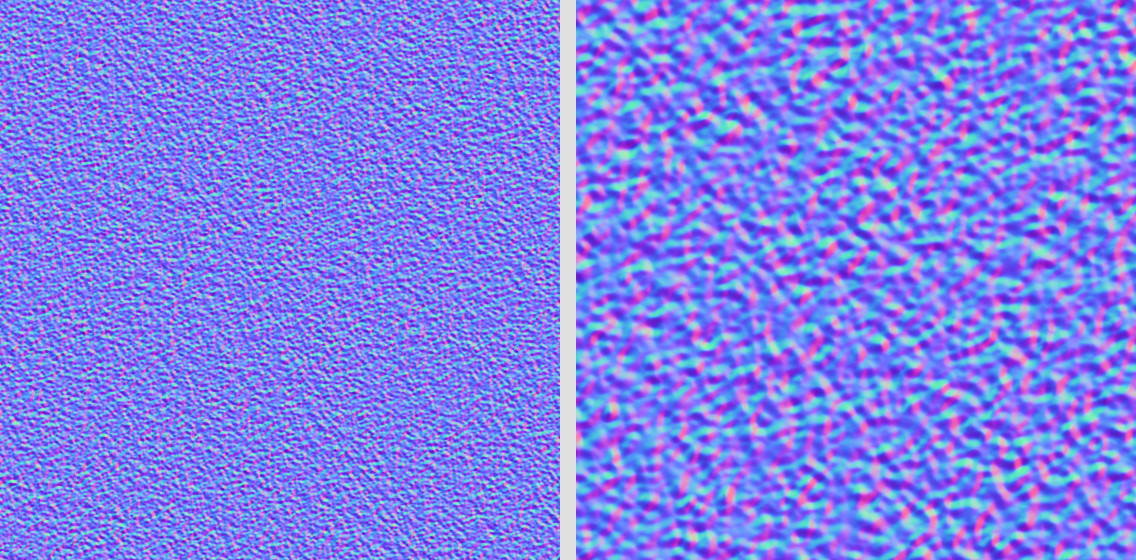
Left: the whole. Right: its middle third, enlarged.
This texture map is drawn by a Shadertoy shader. Its source:

```glsl
// Tangent-space normal map of a fine, rough plaster grain with slanted ridges.

const float GRAIN_FREQ    = 105.0;            // coarsest cells across the canvas height
const float FREQ_STEP     = 1.35;             // frequency ratio between layers
const int   LAYERS        = 3;
const vec3  LAYER_RELIEF  = vec3(0.11, 0.48, 0.43); // slope strength per layer
const float RIDGE_ANGLE   = 0.52;             // ridge direction in radians
const float RIDGE_STRETCH = 1.17;             // ridge length over width
const vec2  SKEW          = vec2(0.48, 0.10); // steepens faces turned right and up
const vec2  TILT_VARIANCE = vec2(0.20, 0.25); // keeps the skewed tilt centred

// Three random values in 0..1 for a cell
vec3 hash3(vec2 cell) {
    vec3 h = fract(cell.xyx * vec3(0.1031, 0.1030, 0.0973));
    h += dot(h, h.yxz + 33.33);
    return fract((h.xxy + h.yzz) * h.zyx);
}

// Tilt of a cellular relief: each cell holds one smooth bump or dent.
// The height profile is (1 - r^2)^3, its slope is known exactly.
vec2 cellTilt(vec2 q) {
    vec2 base = floor(q);
    vec2 tilt = vec2(0.0);
    for (int y = -1; y <= 1; y++) {
        for (int x = -1; x <= 1; x++) {
            vec2 cell = base + vec2(x, y);
            vec3 rnd = hash3(cell);
            vec2 d = q - cell - rnd.xy;
            float falloff = max(1.0 - dot(d, d), 0.0);
            tilt += (2.0 * rnd.z - 1.0) * 6.0 * d * falloff * falloff;
        }
    }
    return tilt;
}

// Layered tilt, stretched along the ridge direction
vec2 surfaceTilt(vec2 p) {
    vec2 along = vec2(cos(RIDGE_ANGLE), sin(RIDGE_ANGLE));
    vec2 across = vec2(-along.y, along.x);
    vec2 q = vec2(dot(p, along) / RIDGE_STRETCH, dot(p, across));
    vec2 tilt = vec2(0.0);
    float freq = GRAIN_FREQ;
    for (int i = 0; i < LAYERS; i++) {
        vec2 offset = vec2(217.3, 341.7) + 53.9 * float(i);
        tilt += LAYER_RELIEF[i] * cellTilt(q * freq + offset);
        freq *= FREQ_STEP;
    }
    return along * tilt.x / RIDGE_STRETCH + across * tilt.y;
}

void mainImage(out vec4 fragColor, in vec2 fragCoord) {
    vec2 p = fragCoord / iResolution.y;
    vec2 tilt = surfaceTilt(p);
    tilt += SKEW * (tilt * tilt - TILT_VARIANCE);

    // Encode the unit normal as a colour
    vec3 normal = normalize(vec3(tilt, 1.0));
    fragColor = vec4(0.5 + 0.5 * normal, 1.0);
}
```
